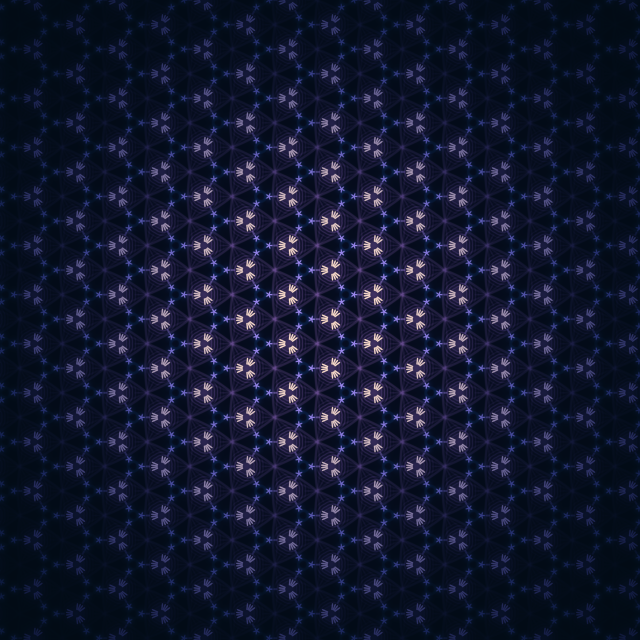
Write a Shadertoy shader that draws this pattern.

```glsl
const float PI = 3.14159265;

// Soft line or dot profile: 1 at the centre, 0 beyond the width
float stroke(float d, float width) {
    return 1.0 - smoothstep(width * 0.3, width, abs(d));
}

float segment(vec2 p, vec2 a, vec2 b) {
    vec2 ab = b - a;
    return length(p - a - ab * clamp(dot(p - a, ab) / dot(ab, ab), 0.0, 1.0));
}

// Nearest centre of a triangular lattice with unit pitch
vec2 hexCell(vec2 p) {
    vec2 s = vec2(sqrt(3.0), 1.0);
    vec2 a = mod(p + 0.5 * s, s) - 0.5 * s;
    vec2 b = mod(p, s) - 0.5 * s;
    return dot(a, a) < dot(b, b) ? a : b;
}

// Three-fold mirror: folds a cell into a 60 degree wedge
vec2 foldWedge(vec2 q) {
    float a = atan(q.y, -q.x);
    a = abs(mod(a + PI / 3.0, PI / 1.5) - PI / 3.0);
    return length(q) * vec2(cos(a), sin(a));
}

// Three fans of thin rays around the cell centre
float fanRays(vec2 f) {
    float rays = 0.0;
    for (int k = 0; k < 2; k++) {
        float a = 0.13 + 0.29 * float(k);
        vec2 dir = vec2(cos(a), sin(a));
        rays = max(rays, stroke(segment(f, 0.09 * dir, 0.2 * dir), 0.022));
    }
    return rays;
}

// Small blossom with five thin petals
float blossom(vec2 g) {
    float a = mod(atan(g.y, -g.x) + PI / 5.0, PI / 2.5) - PI / 5.0;
    float r = length(g);
    return stroke(r * sin(a), 0.02) * (1.0 - smoothstep(0.045, 0.09, r));
}

vec3 lace(vec2 uv) {
    vec2 f = foldWedge(hexCell((uv - vec2(0.518, 0.5013)) / 0.0767));
    float r = length(f);
    float toStar = length(f - vec2(0.289, 0.5));
    float toHub = length(f - vec2(0.577, 0.0));
    float toBlossom = length(f - vec2(0.407, 0.0));

    // Light fades and turns blue away from the middle
    float light = exp(-pow(2.4 * length(uv - 0.5), 2.7));
    vec3 thread = mix(vec3(0.13, 0.15, 0.52), vec3(0.55, 0.36, 0.62), light);
    vec3 spark = mix(vec3(0.32, 0.34, 0.92), vec3(1.0, 0.88, 0.8), light);
    vec3 petal = mix(vec3(0.22, 0.25, 0.78), vec3(0.68, 0.52, 0.82), light);
    vec3 col = mix(vec3(0.006, 0.044, 0.082), vec3(0.02, 0.045, 0.115), light);

    // Violet triangles with rippled corners
    float inside = 1.0 - smoothstep(0.25, 0.33, f.x);
    float ripple = 0.5 + 0.5 * cos(2.0 * PI * (r - 0.05 * f.x / max(r, 0.01)) / 0.062);
    float rippleFade = smoothstep(0.1, 0.18, r) * (1.0 - smoothstep(0.22, 0.45, r));
    col += inside * light * vec3(0.016, 0.006, 0.024);
    col += thread * inside * rippleFade * ripple * ripple * 0.32 * light;

    // Bowed ribs meeting in six-armed stars
    float bow = cos(PI * f.y);
    float ribs = stroke(f.x - 0.289 - 0.04 * bow, 0.036)
               + 0.5 * stroke(f.x - 0.289 + 0.05 * bow, 0.028);
    float spine = stroke(f.x * 0.866 - f.y * 0.5, 0.024) * smoothstep(0.28, 0.4, r);
    col += thread * light * (0.24 * ribs + 0.16 * spine + 0.18 * stroke(toStar, 0.07));

    // Halos around the fans, blossoms and hubs
    col += thread * exp(-30.0 * r * r) * (0.08 + 0.32 * light);
    col += vec3(0.04, 0.08, 0.19) * exp(-110.0 * toBlossom * toBlossom) * (0.25 + 0.5 * light);
    col += vec3(0.01, 0.05, 0.1) * stroke(toHub - 0.1, 0.045) * light;

    // Bright rays, blossoms and the beads that link them
    float glow = 0.14 + 0.86 * light;
    float beads = stroke(segment(f, vec2(0.26, 0.0), vec2(0.3, 0.0)), 0.03);
    col = mix(col, spark, fanRays(f) * glow);
    col += petal * glow * (0.85 * blossom(f - vec2(0.407, 0.0)) + 0.4 * beads);
    return col;
}

void mainImage(out vec4 fragColor, in vec2 fragCoord) {
    float side = min(iResolution.x, iResolution.y);
    vec3 col = vec3(0.0);
    // Nine samples per pixel keep the fine lines smooth
    for (int j = -1; j <= 1; j++) {
        for (int i = -1; i <= 1; i++) {
            vec2 p = fragCoord + vec2(i, j) / 3.0;
            col += lace((p - 0.5 * iResolution.xy) / side + 0.5);
        }
    }
    fragColor = vec4(clamp(col / 9.0, 0.0, 1.0), 1.0);
}
```
